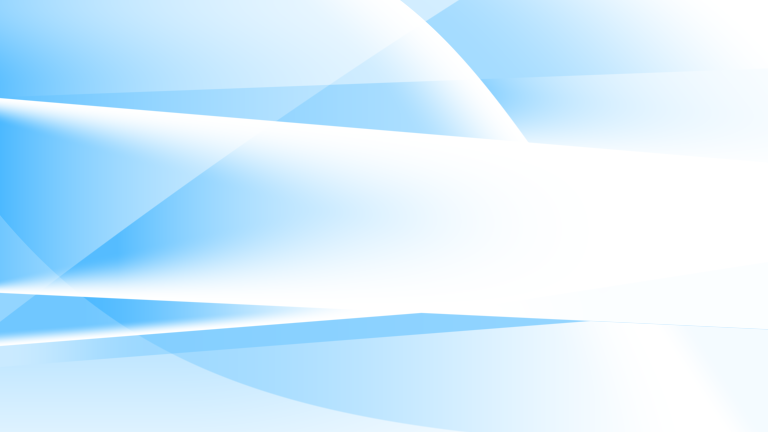
Give the GLSL for this background, as a Shadertoy shader.

```glsl
#define DEEP_BLUE vec3(0.26, 0.71, 1.0)
#define ARC_GLOW 0.25
#define RIM_GLOW 0.035
#define VEIL 0.8
#define EDGE_SOFTNESS 0.8

// Antialiased step: 1 where the signed distance is positive
float side(float d) {
    float w = EDGE_SOFTNESS / iResolution.y;
    return smoothstep(-w, w, d);
}

float line(float x, float start, float slope) {
    return start + slope * x;
}

// Falls smoothly from 1 at a to 0 at b
float fade(float a, float b, float v) {
    return 1.0 - smoothstep(a, b, v);
}

void mainImage(out vec4 fragColor, in vec2 fragCoord) {
    vec2 p = fragCoord / iResolution.xy;
    p.x *= 16.0 / 9.0;
    float x = p.x, y = p.y, drop = 1.0 - y;

    // Straight edges, as heights above the bottom
    float bandTop = line(x, 0.773, -0.084);
    float bandBottom = line(x, 0.322, -0.0475);
    float upperRay = line(x, 0.775, 0.0375);
    float wedgeTop = line(x, 0.199, 0.0786);
    float wedgeBottom = line(x, 0.1505, 0.0779);

    // Curved edges
    float diagonal = 0.255 + 0.765 * x - 0.06 * x * x;
    float arc = x - (0.926 + 0.655 * drop + 0.09 * (1.0 - exp(-drop / 0.141)));
    float hollow = -0.054 + 0.556 * exp(-x / 0.463);

    float rightOfDiagonal = side((diagonal - y) * 0.8);
    float outsideArc = side(arc * 0.8);
    float belowHollow = side((hollow - y) * 0.8);
    float arcGlow = smoothstep(0.0, ARC_GLOW, -arc);

    // Upper fans, inside the arc
    float topFan = 0.85 * exp(-x / 0.5) * mix(1.0, 0.65, smoothstep(0.8, 1.0, y));
    topFan += 0.1 * rightOfDiagonal;
    float lowFan = 0.85 * exp(-x / 0.9) + 0.15 * rightOfDiagonal;
    float aboveRay = side(y - upperRay);
    float insideTint = mix(lowFan, topFan, aboveRay) * arcGlow;

    // Upper fans, outside the arc
    float outerTop = 0.48 * fade(0.0, 0.75, arc) * mix(0.5, 1.0, rightOfDiagonal);
    float outerLow = 0.6 * exp(-max(arc, 0.0) / 0.25);
    outerLow *= smoothstep(-0.05, 0.12, y - bandTop);
    float tint = mix(insideTint, mix(outerLow, outerTop, aboveRay), outsideArc);

    // Broad middle band with luminous rims
    float bandLeft = 0.95 * exp(-x / 0.45);
    float bandRight = min(0.9, 1.75 * exp(-2.44 * x)) * fade(0.9, 1.5, x);
    float band = mix(bandLeft, bandRight, rightOfDiagonal);
    band *= smoothstep(0.0, 0.06 + 0.2 * x, bandTop - y);
    band *= smoothstep(0.0, 0.03 + 0.28 * x, y - bandBottom);
    float faintRay = line(x, 0.118, 0.155);
    band += 0.02 * side(faintRay - y) * smoothstep(1.1, 1.4, x);
    tint = mix(tint, band, side(bandTop - y));

    // Dark gap between band and wedge
    float gap = 0.95 * fade(0.15, 0.9, x) * mix(0.75, 1.0, rightOfDiagonal);
    gap *= smoothstep(0.0, RIM_GLOW, y - wedgeTop);
    tint = mix(tint, gap, side(bandBottom - y));

    // Thin wedge
    float wedge = mix(0.35, 0.68, smoothstep(0.0, 0.35, x)) - 0.08 * x;
    tint = mix(tint, wedge, side(min(wedgeTop, bandBottom) - y));
    tint *= mix(1.0, VEIL, belowHollow);

    // Pale floor, split by the hollow and the arc
    float floorTint = 0.5 * fade(0.4, 1.65, x) * arcGlow;
    floorTint *= mix(1.0, mix(0.35, 0.7, y / 0.2), belowHollow);
    floorTint = mix(floorTint, 0.06 * smoothstep(0.0, 0.1, arc), outsideArc);
    tint = mix(tint, floorTint, side(min(wedgeBottom, bandBottom) - y));

    fragColor = vec4(mix(vec3(1.0), DEEP_BLUE, clamp(tint, 0.0, 1.0)), 1.0);
}
```
